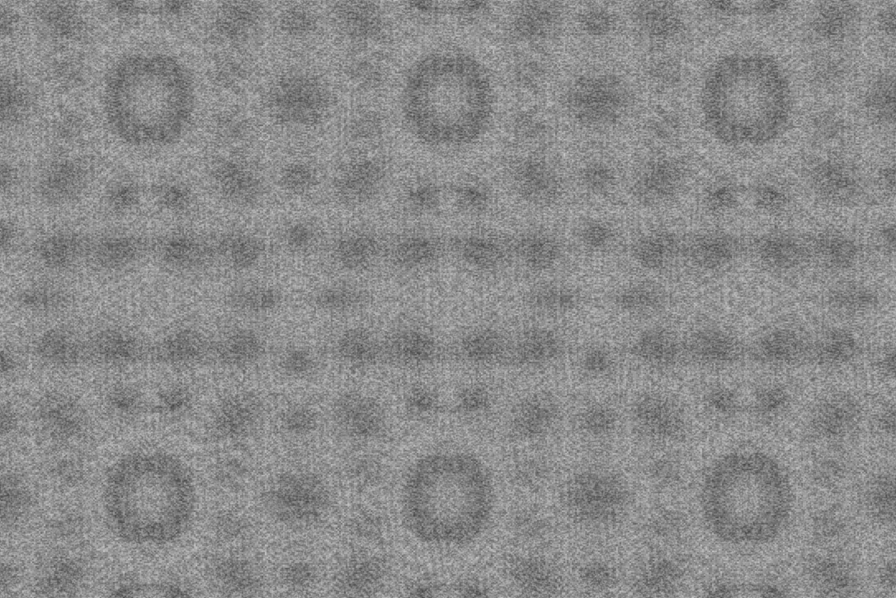
Give the GLSL for this pattern, as a WebGL 1 fragment shader.

```glsl
precision highp float;
// Grey felt-like grain with soft dark smudges, mirrored like a kaleidoscope:
// the plane is folded into one quarter tile, smudges are summed as Gaussian
// spots and a ring, and fine noise, partly mirrored, gives the grain.
uniform vec2 u_resolution;

const vec2 CANVAS = vec2(3.0, 2.0);        // canvas size in tile widths
const vec2 PERIOD = vec2(1.0, 4.0 / 3.0);  // mirrored tile size
const vec2 CENTRE = vec2(0.5, 1.0 / 3.0);  // centre of the ring motif
const float BASE_GREY = 0.587;
const float SMUDGE_DEPTH = 0.138;

float hash(vec2 cell) {
  return fract(sin(dot(cell, vec2(127.1, 311.7))) * 43758.55);
}

// Smooth value noise centred on zero
float grain(vec2 p) {
  vec2 cell = floor(p);
  vec2 f = fract(p);
  f = f * f * (3.0 - 2.0 * f);
  float low = mix(hash(cell), hash(cell + vec2(1.0, 0.0)), f.x);
  float high = mix(hash(cell + vec2(0.0, 1.0)), hash(cell + 1.0), f.x);
  return mix(low, high, f.y) - 0.5;
}

// Mirror every tile about its centre lines
vec2 foldTile(vec2 p, vec2 centre, vec2 period) {
  return abs(mod(p - centre + 0.5 * period, period) - 0.5 * period);
}

// Layered sines that make the smudges uneven
vec2 wobble(vec2 p, float amount) {
  vec2 broad = sin(p.yx * vec2(31.0, 27.0) + vec2(0.7, 2.1));
  vec2 small = sin(p.yx * vec2(73.0, 67.0) + 1.3);
  return amount * (broad + 0.5 * small);
}

float spot(vec2 p, vec2 centre, vec2 radius) {
  vec2 d = (p - centre) / radius;
  return exp(-1.2 * dot(d, d));
}

float ring(vec2 p, float radius, float width) {
  float d = (length(p * vec2(1.05, 0.95)) - radius) / width;
  return exp(-d * d);
}

// Two wavy rows of three spots each
float spotRows(vec2 p) {
  float sum = 0.0;
  for (int i = 0; i < 3; i++) {
    float k = float(i);
    float upperSize = 0.082 - 0.024 * abs(k - 1.0);
    float lowerSize = 0.078 - 0.010 * k;
    vec2 upper = vec2(0.082 + 0.209 * k, 0.324 - 0.062 * min(k, 1.0));
    vec2 lower = vec2(0.105 + 0.200 * k, 0.500 - 0.040 * step(1.5, k));
    sum += 0.90 * spot(p, upper, upperSize * vec2(1.1, 1.0));
    sum += 0.90 * spot(p, lower, lowerSize * vec2(1.1, 1.0));
  }
  return sum;
}

float smudges(vec2 p) {
  float sum = spotRows(p);
  sum += 0.85 * ring(p, 0.118, 0.042);
  sum += 0.15 * spot(p, vec2(0.0), vec2(0.10));
  sum += 1.00 * spot(p, vec2(0.5, 0.0), vec2(0.115, 0.100));
  sum += 0.60 * spot(p, vec2(0.27, 0.085), vec2(0.075, 0.060));
  sum += 0.90 * spot(p, vec2(0.367, 0.667), vec2(0.078, 0.055));
  sum += 0.28 * spot(p, vec2(0.20, 0.49), vec2(0.15, 0.04));
  return min(sum, 1.0);
}

void main() {
  vec2 p = gl_FragCoord.xy / u_resolution * CANVAS;
  vec2 q = foldTile(p, CENTRE, PERIOD);

  float dark = smudges(q + wobble(q, 0.005));

  // Loose specks over mirrored specks and wider horizontal streaks
  float loose = grain(p * vec2(181.0, 193.0));
  float mirrored = grain(q * vec2(177.0, 187.0) + 41.0);
  float streaks = grain(q * vec2(83.0, 141.0) + 19.0);
  float mottle = grain(q * vec2(15.0, 21.0) + 7.0);

  float grey = BASE_GREY - SMUDGE_DEPTH * dark;
  grey += 0.19 * loose + 0.15 * mirrored + 0.10 * streaks + 0.04 * mottle;
  gl_FragColor = vec4(vec3(grey), 1.0);
}
```
